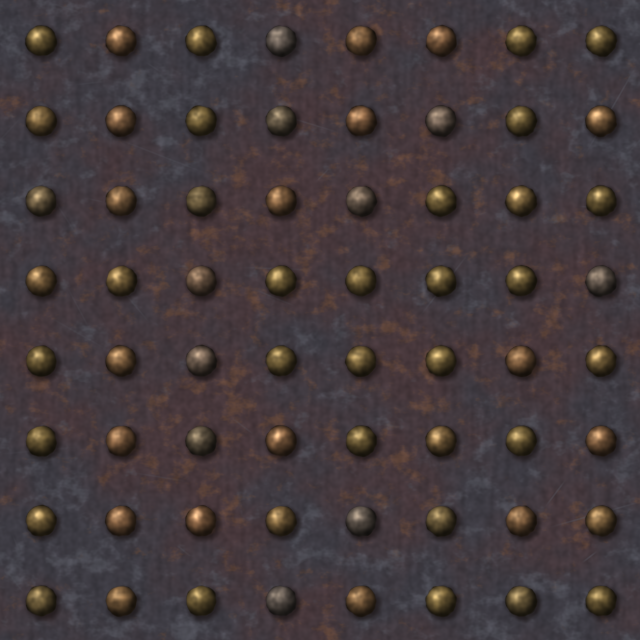
A Shadertoy shader for this texture:

```glsl
// Draws a worn, rust-mottled dark metal plate studded with a grid of brass rivets.

const float TAU = 6.2831853;
const float RIVETS = 8.0;                       // repeats across and down
const vec2 RIVET_CENTER = vec2(0.515, 0.487);   // within one cell
const float RIVET_RADIUS = 0.192;               // in cells
const float EDGE_SOFTNESS = 0.07;               // in rivet radii
const float EDGE_WOBBLE = 0.10;
const vec2 SHADOW_OFFSET = vec2(0.15, -0.17);   // in rivet radii
const float SHADOW_STRENGTH = 0.62;
const vec3 LIGHT_DIR = vec3(-0.30, 0.40, 0.866);
const int SCRATCHES = 26;
const float SCRATCH_WIDTH = 0.0009;             // in canvas widths

const vec3 STEEL = vec3(0.235, 0.228, 0.258);
const vec3 MAROON = vec3(0.277, 0.215, 0.230);
const vec3 RUST = vec3(0.430, 0.300, 0.220);
const vec3 BLUE_GREY = vec3(0.345, 0.350, 0.385);
const vec3 BRASS = vec3(0.480, 0.400, 0.235);
const vec3 COPPER = vec3(0.470, 0.340, 0.235);
const vec3 PEWTER = vec3(0.400, 0.360, 0.330);
const vec3 GLINT = vec3(0.820, 0.750, 0.620);
const vec3 SHADE = vec3(0.085, 0.060, 0.060);

vec2 hash2(vec2 p) {
    vec3 q = fract(p.xyx * vec3(0.1031, 0.1030, 0.0973));
    q += dot(q, q.yzx + 33.33);
    return fract((q.xx + q.yz) * q.zy);
}

// Dot product of a lattice point's random unit gradient with the offset to it
float corner(vec2 cell, vec2 offset, vec2 period, float seed) {
    float angle = TAU * hash2(mod(cell, period) + seed).x;
    return dot(vec2(cos(angle), sin(angle)), offset);
}

// Gradient noise that wraps over the unit square
float noise(vec2 uv, vec2 period, float seed) {
    vec2 p = uv * period, i = floor(p), f = p - i;
    vec2 w = f * f * f * (f * (f * 6.0 - 15.0) + 10.0);
    vec2 e = vec2(1.0, 0.0);
    float low = mix(corner(i, f, period, seed), corner(i + e, f - e, period, seed), w.x);
    float high = mix(corner(i + e.yx, f - e.yx, period, seed),
                     corner(i + 1.0, f - 1.0, period, seed), w.x);
    return 1.4 * mix(low, high, w.y);
}

float fbm(vec2 uv, vec2 period, int octaves, float seed) {
    float sum = 0.0, amplitude = 0.6;
    for (int i = 0; i < octaves; i++) {
        sum += amplitude * noise(uv, period, seed + 17.0 * float(i));
        period *= 2.0;
        amplitude *= 0.6;
    }
    return sum;
}

// Coverage of faint straight scratches, wrapped at the borders
float scratches(vec2 uv) {
    float pixel = 1.0 / iResolution.y, total = 0.0;
    for (int i = 0; i < SCRATCHES; i++) {
        vec2 place = hash2(vec2(float(i), 71.0));
        vec2 shape = hash2(vec2(float(i), 139.0));
        float angle = (shape.x - 0.5) * 2.4;
        vec2 along = vec2(cos(angle), sin(angle));
        vec2 d = fract(uv - place + 0.5) - 0.5;
        float reach = mix(0.015, 0.09, shape.y * shape.y);
        float across = abs(dot(d, vec2(-along.y, along.x)));
        float line = 1.0 - smoothstep(0.0, SCRATCH_WIDTH + pixel, across);
        float fade = 1.0 - smoothstep(0.3 * reach, reach, abs(dot(d, along)));
        total += line * fade * mix(0.3, 1.0, place.x);
    }
    return min(total, 1.0);
}

vec3 plate(vec2 uv) {
    // Broad patches, warmer toward the middle
    float middle = -0.25 * (cos(TAU * uv.x) + cos(TAU * uv.y));
    float warm = smoothstep(-0.5, 0.5, fbm(uv, vec2(5.0), 4, 3.0) + 0.7 * middle);
    vec3 color = mix(STEEL, MAROON, warm);

    // Rust flecks on warm areas, pale scuffs on cold ones
    float flecks = fbm(uv, vec2(26.0, 34.0), 4, 41.0);
    float scuffs = fbm(uv, vec2(22.0, 28.0), 4, 97.0);
    color = mix(color, RUST, 0.6 * smoothstep(0.08, 0.75, flecks + 0.5 * (warm - 0.65)));
    color = mix(color, BLUE_GREY, 0.6 * smoothstep(0.08, 0.75, scuffs + 0.5 * (0.4 - warm)));

    // Fine grain, vertical streaks and scratches
    float grain = fbm(uv, vec2(70.0), 2, 151.0);
    float streaks = noise(uv, vec2(110.0, 14.0), 211.0);
    color *= 1.0 + 0.17 * grain + 0.07 * streaks;
    return mix(color, BLUE_GREY, 0.4 * scratches(uv));
}

vec3 rivet(vec2 q, vec2 random, float wear) {
    vec3 normal = vec3(q, sqrt(max(1.0 - dot(q, q), 0.0)));
    float lit = max(dot(normalize(normal), LIGHT_DIR), 0.0);
    vec3 metal = mix(BRASS, COPPER, smoothstep(0.45, 1.0, random.x));
    metal = mix(metal, PEWTER, smoothstep(0.78, 1.0, random.y));
    metal *= (0.9 + 0.2 * random.x) * (1.0 + 0.45 * wear);
    float glint = 0.38 * pow(lit, 18.0) * (1.0 - 0.4 * random.y) * (1.0 + wear);
    return metal * (0.22 + 0.9 * pow(lit, 1.8)) + GLINT * glint;
}

void mainImage(out vec4 fragColor, in vec2 fragCoord) {
    vec2 uv = fragCoord / iResolution.xy;
    vec2 cell = floor(uv * RIVETS);
    vec2 q = (fract(uv * RIVETS) - RIVET_CENTER) / RIVET_RADIUS;
    float wear = fbm(uv, vec2(64.0), 2, 263.0);
    float radius = length(q) + EDGE_WOBBLE * wear;

    // Plate darkened by the contact shadow, then the domed rivet
    vec3 color = plate(uv);
    float shadow = 1.0 - smoothstep(0.85, 1.35, length(q - SHADOW_OFFSET) + EDGE_WOBBLE * wear);
    color = mix(color, SHADE, SHADOW_STRENGTH * shadow);
    float soft = max(EDGE_SOFTNESS, RIVETS / (RIVET_RADIUS * iResolution.y));
    float mask = 1.0 - smoothstep(1.0 - soft, 1.0 + soft, radius);
    color = mix(color, rivet(q, hash2(cell + 307.0), wear), mask);
    fragColor = vec4(color, 1.0);
}
```
